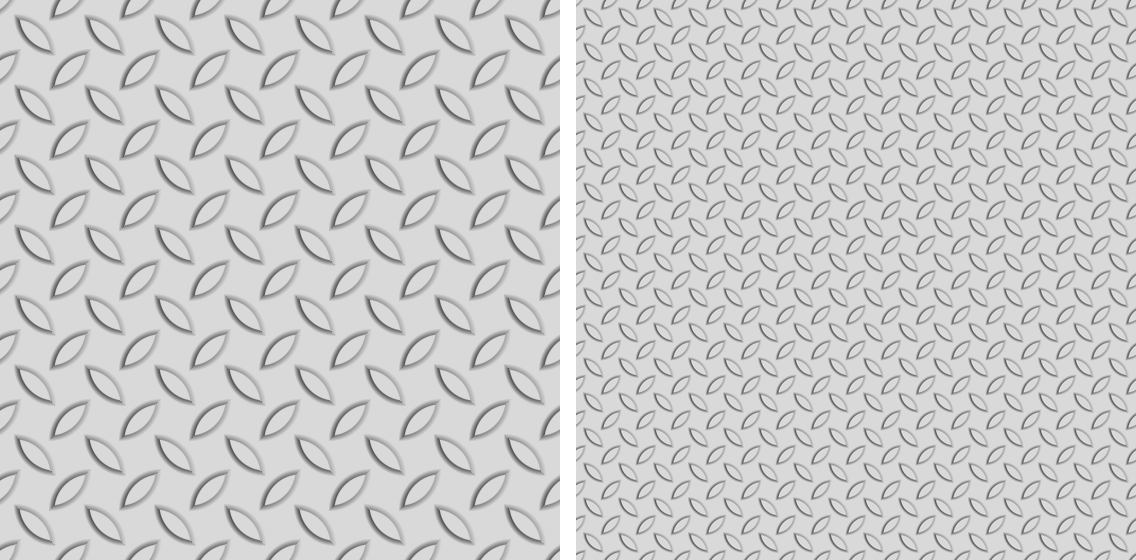
Left: one tile. Right: repeated 2 by 2.
Reproduce this pattern procedurally as a three.js fragment shader.

```glsl
// Pale steel tread plate: 8 by 8 cells of raised lens-shaped studs that lean
// alternately right and left. Each stud is the overlap of two circles, ringed by
// a mitred bevel that is darkest on the side facing away from the light.

varying vec2 vUv;

const float REPEATS = 8.0;
const vec3 STEEL = vec3(0.85);

// Stud sizes, in units of one cell
const float HALF_LENGTH = 0.309;
const float HALF_WIDTH = 0.103;
const float BEVEL_WIDTH = 0.083;
const float EDGE_SOFTNESS = 0.012;

// Bevel shading
const vec2 LIGHT_DIRECTION = vec2(0.985, 0.174);
const float SHADE_AWAY = 0.61;
const float SHADE_FACING = 0.19;

// Position within the cell, measured from its centre
vec2 cellPosition(vec2 p) {
  return fract(p) - 0.5;
}

// Lens along the given unit axis: xy is the outward normal, z the mitred distance
vec3 lens(vec2 p, vec2 axis, float halfLength, float halfWidth) {
  vec2 across = vec2(-axis.y, axis.x);
  float radius = (halfLength * halfLength + halfWidth * halfWidth) / (2.0 * halfWidth);
  float side = dot(p, across) < 0.0 ? -1.0 : 1.0;
  vec2 fromCentre = p + across * side * (radius - halfWidth);
  float reach = length(fromCentre);
  return vec3(fromCentre / reach, reach - radius);
}

// Darkness of the bevel, fading outwards from the stud's crisp edge
float studShade(vec2 p, vec2 axis) {
  vec3 stud = lens(p, axis, HALF_LENGTH, HALF_WIDTH);
  float facing = 0.5 + 0.5 * dot(stud.xy, LIGHT_DIRECTION);
  float outside = smoothstep(-EDGE_SOFTNESS, EDGE_SOFTNESS, stud.z);
  float fade = 1.0 - clamp(stud.z / BEVEL_WIDTH, 0.0, 1.0);
  return mix(SHADE_AWAY, SHADE_FACING, facing) * outside * fade;
}

void main() {
  vec2 p = vUv * REPEATS;
  vec2 rising = normalize(vec2(1.0, 1.0));
  vec2 falling = normalize(vec2(1.0, -1.0));

  // Rising studs sit on cell corners, falling studs on cell centres
  float shade = studShade(cellPosition(p + 0.5), rising);
  shade = max(shade, studShade(cellPosition(p), falling));

  gl_FragColor = vec4(STEEL - shade, 1.0);
}
```
